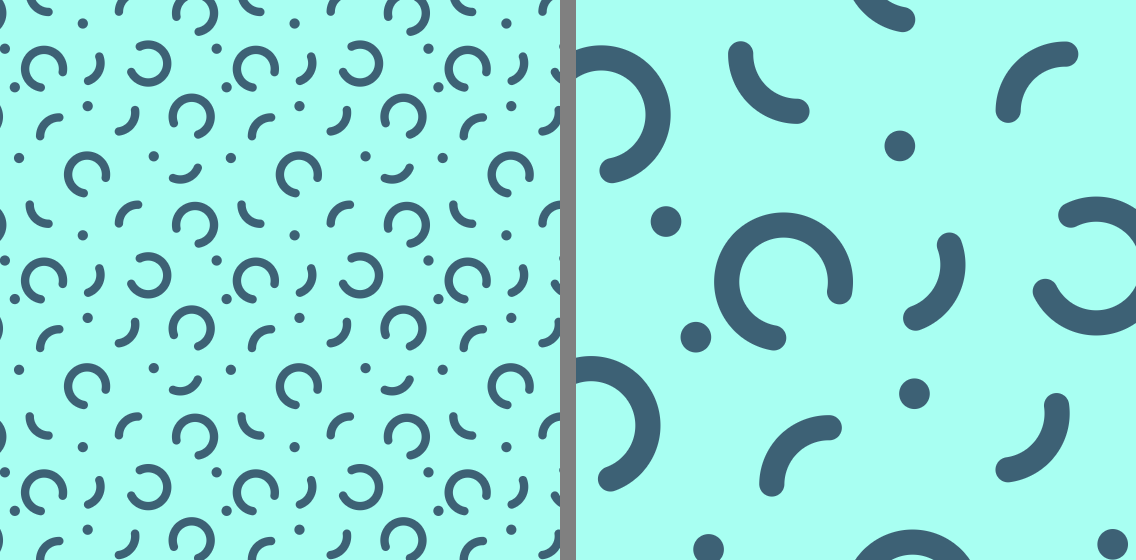
Left, the full canvas; right, a detail of the centre.
Reproduce this pattern procedurally as a three.js fragment shader.

```glsl
varying vec2 vUv;

const vec3 PAPER = vec3(0.66, 1.0, 0.95);
const vec3 INK = vec3(0.24, 0.38, 0.46);

const float REPEATS = 2.644;      // tiles across the canvas
const float ARC_RADIUS = 0.0895;  // lengths below are in tiles
const float HALF_STROKE = 0.0198;
const float DOT_RADIUS = 0.0241;
const float RING_SPREAD = 135.0;  // half sweep, in degrees
const float CURL_SPREAD = 45.0;

// Centre x, centre y, heading of the middle of the sweep in degrees
const int RING_COUNT = 5;
const vec3 RINGS[RING_COUNT] = vec3[RING_COUNT](
  vec3(0.208, 0.675, 125.0),
  vec3(0.700, 0.700, -18.5),
  vec3(0.905, 0.449, 65.0),
  vec3(0.411, 0.176, 125.0),
  vec3(0.921, 0.938, 56.0)
);

const int CURL_COUNT = 6;
const vec3 CURLS[CURL_COUNT] = vec3[CURL_COUNT](
  vec3(0.385, 0.702, -24.8),
  vec3(0.279, 0.356, 134.4),
  vec3(0.549, 0.468, -37.1),
  vec3(0.851, 0.242, -67.4),
  vec3(0.230, 0.033, -135.6),
  vec3(0.651, 0.944, 134.3)
);

const int DOT_COUNT = 6;
const vec2 DOTS[DOT_COUNT] = vec2[DOT_COUNT](
  vec2(0.391, 0.889),
  vec2(0.023, 0.770),
  vec2(0.070, 0.588),
  vec2(0.414, 0.499),
  vec2(0.090, 0.254),
  vec2(0.726, 0.262)
);

// Offset to the nearest repeat of a centre
vec2 wrappedOffset(vec2 p, vec2 centre) {
  return fract(p - centre + 0.5) - 0.5;
}

// Signed distance to a round-capped arc
float arcDistance(vec2 p, vec3 arc, float spread) {
  vec2 offset = wrappedOffset(p, arc.xy);
  float heading = radians(arc.z);
  float c = cos(heading);
  float s = sin(heading);
  vec2 q = vec2(c * offset.x + s * offset.y, abs(c * offset.y - s * offset.x));

  float halfSweep = radians(spread);
  vec2 tip = ARC_RADIUS * vec2(cos(halfSweep), sin(halfSweep));
  bool withinSweep = q.x * tip.y > q.y * tip.x;
  float d = withinSweep ? abs(length(q) - ARC_RADIUS) : length(q - tip);
  return d - HALF_STROKE;
}

float motifDistance(vec2 p) {
  float d = 1.0;
  for (int i = 0; i < RING_COUNT; i++) {
    d = min(d, arcDistance(p, RINGS[i], RING_SPREAD));
  }
  for (int i = 0; i < CURL_COUNT; i++) {
    d = min(d, arcDistance(p, CURLS[i], CURL_SPREAD));
  }
  for (int i = 0; i < DOT_COUNT; i++) {
    d = min(d, length(wrappedOffset(p, DOTS[i])) - DOT_RADIUS);
  }
  return d;
}

void main() {
  // Tiles start at the top left corner
  vec2 p = vec2(vUv.x, vUv.y - 1.0) * REPEATS;
  float edge = fwidth(p.x);
  float coverage = clamp(0.5 - motifDistance(p) / edge, 0.0, 1.0);
  gl_FragColor = vec4(mix(PAPER, INK, coverage), 1.0);
}
```
